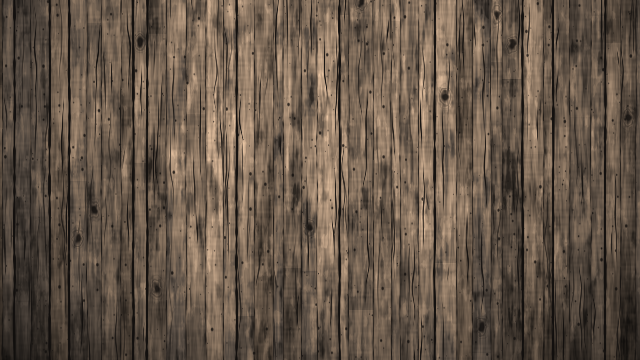
A Shadertoy shader for this texture:

```glsl
const float PLANKS = 38.0;
const vec3 WARM_WOOD = vec3(1.0, 0.845, 0.70);
const vec3 GREY_WOOD = vec3(0.96, 0.86, 0.78);
const vec3 GAP_COLOR = vec3(0.065, 0.055, 0.05);

float hash(vec2 p) {
    vec3 q = fract(vec3(p.xyx) * 0.1031);
    q += dot(q, q.yzx + 33.33);
    return fract((q.x + q.y) * q.z);
}

float noise(vec2 p) {
    vec2 i = floor(p), f = fract(p);
    f = f * f * (3.0 - 2.0 * f);
    return mix(mix(hash(i), hash(i + vec2(1, 0)), f.x),
               mix(hash(i + vec2(0, 1)), hash(i + vec2(1, 1)), f.x), f.y);
}

float fbm(vec2 p) {
    float sum = 0.0, amp = 0.53;
    for (int i = 0; i < 4; i++) {
        sum += amp * noise(p);
        p = p * 2.03 + 17.1;
        amp *= 0.5;
    }
    return sum;
}

float stroke(float dist, float halfWidth, float px) {
    return 1.0 - smoothstep(halfWidth - 0.5 * px, halfWidth + 0.5 * px, dist);
}

// Irregular plank borders, in plank units
float seamX(float id, float y) {
    return id + 0.6 * (hash(vec2(id, 3.0)) - 0.5) + 0.05 * (noise(vec2(id * 9.0, y * 0.4)) - 0.5);
}

// Some gaps are wide and black, the rest are hairlines
float seam(float dist, float id, float y, float px) {
    float wide = step(0.62, hash(vec2(id, 8.0)));
    float rough = noise(vec2(id * 5.0, y * 2.5));
    float width = mix(0.03, 0.065, wide) * (0.7 + 0.6 * rough);
    float shade = 0.3 * exp(-abs(dist) * 14.0);
    return max(stroke(abs(dist), width, px) * mix(0.45 + 0.4 * rough, 0.97, wide), shade);
}

// Tapered splits running along the grain
float cracks(vec2 local, float id, float width, float height, float px) {
    float mask = 0.0;
    for (float k = 0.0; k < 5.0; k++) {
        vec2 seed = vec2(id * 3.0 + 50.0, k * 7.0);
        float dy = abs(local.y - hash(seed) * height);
        float taper = 1.0 - dy / mix(0.6, 4.0, hash(seed + 1.0));
        float bend = 0.22 * (noise(vec2(local.y * 0.7, id + k * 11.0)) - 0.5);
        float dx = abs(local.x - width * mix(0.1, 0.9, hash(seed + 2.0)) - bend);
        float line = stroke(dx, 0.045 * max(taper, 0.0), px);
        mask = max(mask, line * smoothstep(0.0, 0.4, taper) * mix(0.4, 0.95, hash(seed + 4.0)));
    }
    return mask;
}

// Scattered nail holes and worm marks
float holes(vec2 p, float density, float px) {
    vec2 cell = floor(p);
    vec2 center = 0.25 + 0.5 * vec2(hash(cell + 21.0), hash(cell + 47.0));
    float radius = mix(0.03, 0.1, hash(cell + 63.0));
    float dist = length((fract(p) - center) * vec2(1.0, 0.75));
    return stroke(dist, radius, px * 1.5) * step(1.0 - density, hash(cell + 5.0));
}

// Dark core with faint rings
float knot(vec2 local, float id, float width, float height) {
    vec2 center = vec2(width * 0.5, height * hash(vec2(id, 71.0)));
    vec2 d = (local - center) * vec2(1.0, 0.65);
    float r = length(d) + 0.16 * (noise(local * 5.0 + id) - 0.5);
    float rings = (0.5 + 0.5 * sin(r * 45.0)) * 0.35 * (1.0 - smoothstep(0.2, 0.6, r));
    float core = 0.85 * (1.0 - smoothstep(0.08, 0.28, r));
    return max(core, rings) * step(0.8, hash(vec2(id, 77.0)));
}

// Tone of one plank: butt joints, stains, fibres and bleached chips
float woodTone(vec2 p, float id, float height) {
    vec2 q = p + vec2(id * 7.3, id * 3.7);
    float joint = height * hash(vec2(id, 31.0));
    float part = hash(vec2(id, 40.0 + step(joint, p.y)));
    float stain = fbm(q * vec2(1.1, 0.35));
    float fibre = fbm(q * vec2(6.0, 0.45));
    float fine = noise(q * vec2(13.0, 1.6));
    float saw = noise(q * vec2(0.8, 7.0));
    float chips = smoothstep(0.6, 0.75, fbm(q * vec2(2.6, 1.1) + 90.0));
    float grime = smoothstep(0.56, 0.76, fbm(q * vec2(1.8, 0.7) + 40.0));
    float tone = 0.49 + 0.14 * (hash(vec2(id, 12.0)) - 0.5) + 0.13 * (part - 0.5);
    tone += 0.42 * (stain - 0.5) + 0.42 * (fibre - 0.5) + 0.10 * (fine - 0.5) + 0.06 * (saw - 0.5);
    return tone + 0.10 * chips - 0.15 * grime;
}

void mainImage(out vec4 fragColor, in vec2 fragCoord) {
    vec2 uv = fragCoord / iResolution.xy;
    float px = PLANKS / iResolution.x;
    vec2 p = fragCoord * px;
    float height = iResolution.y * px;

    // Find the plank
    float id = floor(p.x);
    if (p.x < seamX(id, p.y)) id -= 1.0;
    else if (p.x >= seamX(id + 1.0, p.y)) id += 1.0;
    float left = seamX(id, p.y), right = seamX(id + 1.0, p.y);
    vec2 local = vec2(p.x - left, p.y);

    // Wood lit from the upper middle
    vec2 away = (uv - vec2(0.53, 0.66)) * vec2(1.15, 0.85);
    float light = 1.16 - 1.35 * dot(away, away);
    float tone = max(woodTone(p, id, height), 0.16) * light;
    float grey = 0.75 * hash(vec2(id, 55.0)) * (1.0 - smoothstep(0.3, 0.55, tone));
    vec3 color = tone * mix(WARM_WOOD, GREY_WOOD, grey);

    // Damage and gaps
    float dark = cracks(local, id, right - left, height, px);
    dark = max(dark, knot(local, id, right - left, height));
    dark = max(dark, 0.8 * holes(p * 1.3, 0.22, px * 1.3));
    dark = max(dark, 0.6 * holes(p * 2.4 + 30.0, 0.12, px * 2.4));
    dark = max(dark, seam(p.x - left, id, p.y, px));
    dark = max(dark, seam(right - p.x, id + 1.0, p.y, px));
    fragColor = vec4(mix(color, GAP_COLOR, dark), 1.0);
}
```
